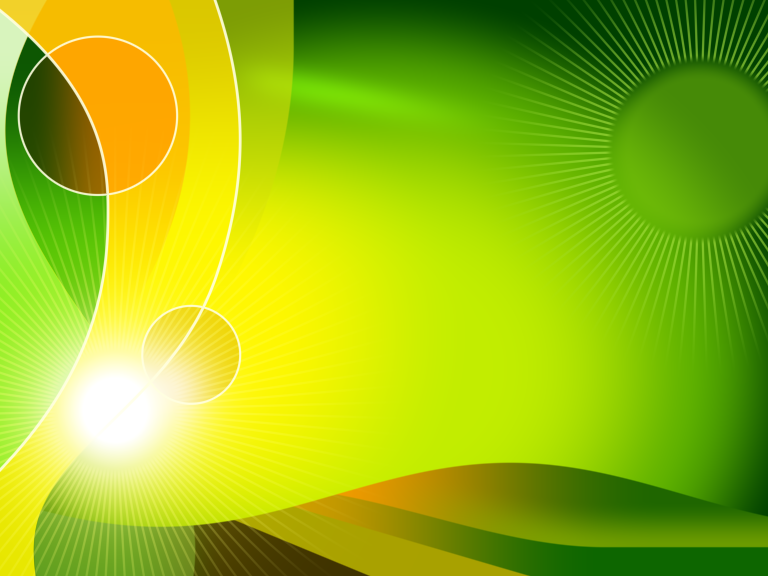
This background is drawn by a WebGL 1 fragment shader. Its source:

```glsl
precision highp float;
// Glossy green and yellow backdrop: a radial gradient with a ray-ringed sun,
// flowing ribbons at the left, layered waves below and a white glow.
// Ribbons are curves x = f(v) and waves v = f(x), with v measured downward.

uniform vec2 u_resolution;

const float TAU = 6.28318;
const vec3 WHITE = vec3(1.0);
const vec3 YELLOW = vec3(1.0, 0.97, 0.0);
const vec3 ORANGE = vec3(1.0, 0.64, 0.0);
const vec3 LIME = vec3(0.76, 0.93, 0.0);
const vec3 LEAF = vec3(0.35, 0.68, 0.0);
const vec3 FOREST = vec3(0.0, 0.25, 0.0);

// Smooth coverage, one where d is positive
float cover(float d, float px) { return smoothstep(-px, px, d); }

float stroke(float d, float width, float px) {
  return 1.0 - smoothstep(width - px * 0.5, width + px, abs(d));
}

float glow(vec2 d, float radius) { return exp(-dot(d, d) / (radius * radius)); }

// Thin spokes around the origin, fading between inner and outer radius
float rays(vec2 d, float count, float inner, float outer, float px) {
  float r = length(d);
  float turn = atan(d.y, d.x) / TAU;
  float across = (fract(turn * count) - 0.5) * TAU / count * r;
  float fade = smoothstep(inner, inner + 0.015, r) * (1.0 - smoothstep(inner, outer, r));
  return stroke(across, 0.0015, px) * fade;
}

// Ribbon edges
float wideCurve(float v) {
  float u = v - 0.243;
  return 0.238 + 0.179 * cos(2.94 * u * (1.0 + 0.5 * smoothstep(0.226, 0.73, u)));
}
float bowCurve(float v) {
  float u = v - 0.365;
  return 0.1875 * (1.0 - pow(abs(u) / (u < 0.0 ? 0.347 : 0.451), 2.3));
}
float paleCurve(float v) { return 0.174 - 0.165 * cos(4.31 * (v - 0.226)); }

// Signed distance to a ribbon edge, corrected for its slope
float edgeDistance(float x, float here, float next) {
  float slope = (next - here) / 0.002;
  return (x - here) / sqrt(1.0 + slope * slope);
}

vec3 background(vec2 p, float px) {
  vec2 d = (p - vec2(0.66, 0.36)) / vec2(0.75, 0.66);
  float light = 1.0 - dot(d, d);
  vec3 col = mix(FOREST, LEAF, smoothstep(0.0, 0.5, light));
  col = mix(col, LIME, smoothstep(0.4, 0.95, light));
  col = mix(col, YELLOW, 1.0 - smoothstep(0.1, 0.48, distance(p, vec2(0.35, 0.42))));
  // Slanted light beam
  float off = (0.87 - 0.19 * (p.x - 0.417) - p.y) / 0.03;
  float along = smoothstep(0.38, 0.48, p.x) * (1.0 - smoothstep(0.5, 0.95, p.x));
  col += vec3(0.12, 0.2, 0.02) * exp(-off * off) * along;
  // Sun disc and spokes
  vec2 s = p - vec2(1.215, 0.74);
  col = mix(col, vec3(0.5, 0.78, 0.05), 0.55 * (1.0 - smoothstep(0.12, 0.18, length(s))));
  return mix(col, vec3(0.65, 0.88, 0.25), 0.65 * rays(s, 100.0, 0.15, 0.4, px));
}

vec3 ribbons(vec3 col, vec2 p, float wide, float bow, float pale, float px) {
  float v = 1.0 - p.y;
  float outer = 0.51 - 0.63 * pow(max(v - 0.08, 0.0), 2.0);
  float amber = 0.33 - 0.9 * (v - 0.2) * (v - 0.2);
  col = mix(col, vec3(0.82, 0.86, 0.03), 0.6 * cover(outer - p.x, px) * (1.0 - smoothstep(0.2, 0.55, v)));
  vec3 gold = mix(vec3(0.9, 0.8, 0.0), YELLOW, smoothstep(0.0, 0.4, v));
  col = mix(col, gold, 0.9 * cover(-wide, px));
  col = mix(col, vec3(1.0, 0.72, 0.0), 0.75 * cover(amber - p.x, px) * (1.0 - smoothstep(0.25, 0.58, v)));
  vec3 green = mix(vec3(0.0, 0.32, 0.01), vec3(0.25, 0.75, 0.02), smoothstep(0.1, 0.45, v));
  col = mix(col, green, 0.95 * cover(-bow, px) * cover(pale, px));
  // Pale veil, greener inside the bow
  vec3 veil = mix(vec3(0.84, 0.97, 0.78), vec3(0.48, 0.93, 0.15), smoothstep(0.08, 0.55, v));
  float inVeil = cover(-pale, px);
  col = mix(col, veil, 0.95 * inVeil * cover(-bow, px));
  return mix(col, vec3(0.93, 0.95, 0.4), 0.4 * inVeil * cover(bow, px) * (1.0 - smoothstep(0.1, 0.3, v)));
}

vec3 waves(vec3 col, vec2 p, float wide, float pale, float px) {
  float v = 1.0 - p.y;
  float crest = 0.859 + 0.0556 * cos(5.17 * (p.x - 0.278));
  float swell = mix(0.845, 0.95, smoothstep(0.45, 1.05, p.x));
  vec3 hill = mix(vec3(0.95, 0.6, 0.0), vec3(0.12, 0.4, 0.0), smoothstep(0.55, 1.15, p.x));
  hill = mix(hill, vec3(0.55, 0.7, 0.0), 0.7 * smoothstep(-0.08, 0.0, v - swell) * smoothstep(0.6, 1.0, p.x));
  vec3 low = mix(vec3(0.8, 0.6, 0.0), vec3(0.05, 0.4, 0.0), smoothstep(0.5, 1.05, p.x));
  hill = mix(hill, low, cover(v - swell, px));
  hill = mix(hill, vec3(0.66, 0.63, 0.0), cover(v - 0.868 - 0.293 * (p.x - 0.469), px));
  vec3 shade = mix(vec3(0.14, 0.42, 0.02), vec3(0.24, 0.19, 0.0), smoothstep(0.2, 0.4, p.x));
  hill = mix(hill, shade, cover(v - 0.9 - 0.413 * (p.x - 0.4), px));
  hill = mix(hill, vec3(0.6, 0.85, 0.3), 0.4 * cover(-pale, px));
  return mix(col, hill, cover(v - crest, px) * cover(wide, px));
}

void main() {
  vec2 p = gl_FragCoord.xy / u_resolution.y;
  float px = 1.0 / u_resolution.y;
  float v = 1.0 - p.y;
  float wide = edgeDistance(p.x, wideCurve(v), wideCurve(v + 0.002));
  float bow = edgeDistance(p.x, bowCurve(v), bowCurve(v + 0.002));
  float pale = edgeDistance(p.x, paleCurve(v), paleCurve(v + 0.002));
  vec3 col = ribbons(background(p, px), p, wide, bow, pale, px);
  col = waves(col, p, wide, pale, px);
  // Bubbles, the large one darker left of the bow
  float big = distance(p, vec2(0.17, 0.799)) - 0.1375;
  float small = distance(p, vec2(0.332, 0.384)) - 0.085;
  vec3 dusk = mix(vec3(0.14, 0.25, 0.0), vec3(0.62, 0.36, 0.0), smoothstep(0.05, 0.18, p.x));
  col = mix(col, mix(dusk, ORANGE, cover(bow, px)), 0.9 * cover(-big, px));
  col = mix(col, vec3(0.9, 0.76, 0.0), 0.75 * cover(-small, px));
  // White glow with spokes, then bright outlines
  vec2 g = p - vec2(0.2, 0.288);
  col = mix(col, vec3(1.0, 1.0, 0.5), 0.35 * rays(g, 110.0, 0.1, 0.52, px));
  col = mix(col, YELLOW, 0.35 * glow(g, 0.26));
  col = mix(col, vec3(1.0, 0.92, 0.94), 0.6 * glow(p - vec2(0.3, 0.325), 0.06));
  col = mix(col, WHITE, min(1.2 * glow(g, 0.13), 1.0));
  float outline = max(stroke(big, 0.0014, px), stroke(small, 0.0014, px));
  outline = max(outline, stroke(bow, 0.002, px));
  outline = max(outline, stroke(wide, 0.002, px) * (1.0 - smoothstep(0.65, 0.8, v)));
  gl_FragColor = vec4(mix(col, vec3(1.0, 1.0, 0.88), 0.9 * outline), 1.0);
}
```
